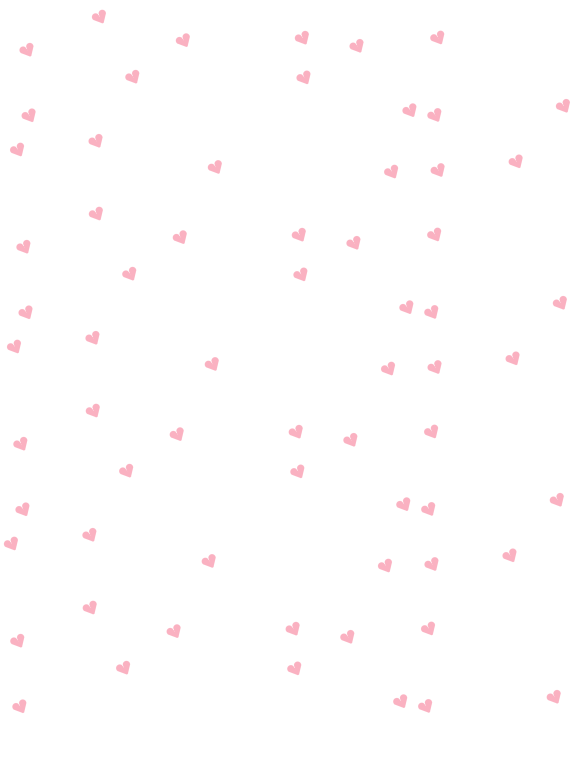
Reproduce this pattern procedurally as a WebGL 1 fragment shader.

```glsl
precision highp float;

uniform vec2 u_resolution;

const vec3 PAPER = vec3(1.0);
const vec3 PINK = vec3(0.98, 0.695, 0.757);

const vec2 CELL = vec2(0.1083, 0.0855);  // in canvas heights
const float COLUMNS = 7.0;
const float ROWS = 11.0;
const float MOTIF_ROWS = 3.0;            // rows before the scatter repeats
const float MOTIF_DRIFT = 0.004;         // sideways slip per repeat
const float BOTTOM_MARGIN = 0.06;
const float HEART_SIZE = 0.0099;
const float HEART_TILT = 0.49;

vec2 hash22(vec2 p) {
    vec3 q = fract(p.xyx * vec3(0.1031, 0.1030, 0.0973));
    q += dot(q, q.yzx + 33.33);
    return fract((q.xx + q.yz) * q.zy);
}

vec2 rotate(vec2 p, float angle) {
    float c = cos(angle);
    float s = sin(angle);
    return vec2(c * p.x - s * p.y, s * p.x + c * p.y);
}

// Capsule whose radius grows from ra at a to rb at b
float taperedCapsule(vec2 p, vec2 a, vec2 b, float ra, float rb) {
    vec2 axis = b - a;
    float t = clamp(dot(p - a, axis) / dot(axis, axis), 0.0, 1.0);
    return length(p - a - axis * t) - mix(ra, rb, t);
}

// Two mirrored lobes meeting in a blunt tip
float heartDistance(vec2 p, float size) {
    p /= size;
    p.x = abs(p.x);
    return size * taperedCapsule(p, vec2(0.0, -0.7), vec2(0.5, 0.28), 0.2, 0.48);
}

// One heart per cell, with a single gap in each row
float scatteredHearts(vec2 p) {
    p.y -= BOTTOM_MARGIN;
    float row = floor(p.y / CELL.y);
    p.x -= MOTIF_DRIFT * (floor(row / MOTIF_ROWS) - 1.0);
    float column = floor(p.x / CELL.x);

    float motifRow = mod(row, MOTIF_ROWS);
    bool outside = row < 0.0 || row >= ROWS || column < 0.0 || column >= COLUMNS;
    bool gap = mod(column + 3.0 * motifRow, COLUMNS) == 2.0;
    if (outside || gap) return 1.0;

    vec2 jitter = (hash22(vec2(column, motifRow) + 7.0) - 0.5) * vec2(0.76, 0.72);
    vec2 center = (vec2(column, row) + 0.5 + jitter) * CELL;
    return heartDistance(rotate(p - center, -HEART_TILT), HEART_SIZE);
}

void main() {
    vec2 p = gl_FragCoord.xy / u_resolution.y;
    float edge = 0.7 / u_resolution.y;
    float ink = 1.0 - smoothstep(-edge, edge, scatteredHearts(p));
    gl_FragColor = vec4(mix(PAPER, PINK, ink), 1.0);
}
```
